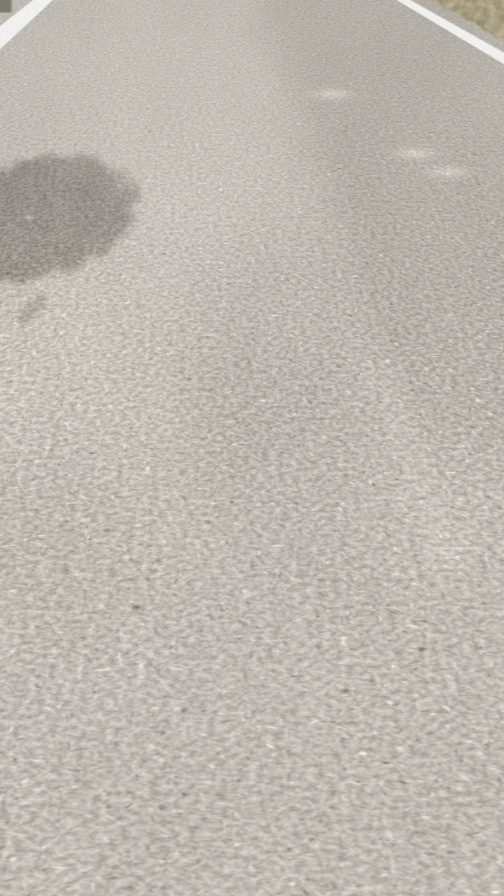
Reproduce this texture procedurally as a Shadertoy shader.

```glsl
// Sunlit worn asphalt road in perspective, with a damp patch and white edge lines.

vec2 hashGradient(ivec2 cell) {
    uvec2 q = uvec2(cell) * uvec2(1597334673u, 3812015801u);
    uint h = (q.x ^ q.y) * 1597334673u;
    h = (h ^ (h >> 15)) * 2246822519u;
    h ^= h >> 13;
    float angle = float(h & 65535u) / 65536.0 * 6.28319;
    return vec2(cos(angle), sin(angle));
}

float gradientNoise(vec2 p) {
    ivec2 i = ivec2(floor(p));
    vec2 f = fract(p);
    vec2 u = f * f * f * (f * (f * 6.0 - 15.0) + 10.0);
    float a = dot(hashGradient(i), f);
    float b = dot(hashGradient(i + ivec2(1, 0)), f - vec2(1, 0));
    float c = dot(hashGradient(i + ivec2(0, 1)), f - vec2(0, 1));
    float d = dot(hashGradient(i + ivec2(1, 1)), f - vec2(1, 1));
    return mix(mix(a, b, u.x), mix(c, d, u.x), u.y);
}

float fbm(vec2 p) {
    float sum = 0.0, amplitude = 0.6;
    for (int i = 0; i < 4; i++) {
        sum += amplitude * gradientNoise(p);
        p = mat2(1.6, 1.2, -1.2, 1.6) * p + 7.3;
        amplitude *= 0.5;
    }
    return sum;
}

// Soft elliptical spot: 1 at the centre, falling smoothly outward.
float spot(vec2 p, vec2 centre, vec2 radius) {
    vec2 q = (p - centre) / radius;
    return exp(-dot(q, q));
}

float segmentDistance(vec2 p, vec2 a, vec2 b) {
    vec2 ab = b - a;
    return length(p - a - ab * clamp(dot(p - a, ab) / dot(ab, ab), 0.0, 1.0));
}

float above(float y, float edge) {
    return smoothstep(-0.0016, 0.0016, y - edge);
}

// Broad wear, dust and tyre tracks.
float roadTone(vec2 p) {
    float tone = 0.748 + 0.035 * fbm(p * vec2(9.0, 6.0));
    tone += 0.035 * spot(p, vec2(0.08, 0.60), vec2(0.16, 0.17));
    tone += 0.030 * spot(p, vec2(0.20, 0.82), vec2(0.12, 0.14));
    float border = 0.31 + (0.92 - p.y) * 0.36 + 0.03 * fbm(p * 14.0);
    tone -= 0.042 * smoothstep(-0.03, 0.04, p.x - border) * smoothstep(0.42, 0.68, p.y);
    float track = segmentDistance(p, vec2(0.425, 0.58), vec2(0.50, 0.38));
    tone += 0.025 * exp(-track * track * 1800.0);
    tone -= 0.025 * spot(p, vec2(0.30, 0.56), vec2(0.12, 0.14));
    return tone;
}

// Stone chips shrink with distance.
float stoneGrain(vec2 p) {
    float depth = 1.35 - p.y;
    vec2 q = vec2((p.x - 0.2) / depth, -1.75 * log(depth)) * 112.0;
    q += 0.5 * vec2(gradientNoise(q * 0.4), gradientNoise(q * 0.4 + 31.0));
    float coarse = gradientNoise(q);
    float fine = gradientNoise(q * 1.9 + 17.0);
    float grain = 0.14 * coarse + 0.09 * fine;
    grain += 0.12 * smoothstep(0.30, 0.60, gradientNoise(q * 0.8 + 53.0));
    grain -= 0.11 * smoothstep(0.30, 0.60, gradientNoise(q * 0.9 + 91.0));
    return grain * mix(1.0, 0.45, smoothstep(0.5, 1.0, p.y));
}

void mainImage(out vec4 fragColor, in vec2 fragCoord) {
    vec2 p = fragCoord / iResolution.y;
    float grain = stoneGrain(p);
    float tone = roadTone(p);

    // Damp patch with a ragged border, and a small stain below it
    vec2 q = p - vec2(0.04, 0.757);
    q.y -= 0.15 * q.x;
    float rim = length(q / vec2(0.115, 0.068)) + 0.28 * fbm(p * 28.0);
    float damp = 1.0 - smoothstep(0.86, 1.10, rim);
    tone -= damp * (0.165 + 0.06 * fbm(p * 35.0));
    float stain = segmentDistance(p, vec2(0.028, 0.645), vec2(0.045, 0.665));
    tone -= 0.10 * smoothstep(0.012, 0.002, stain + 0.008 * fbm(p * 70.0));

    // Pale scuffs and dark pebbles
    vec2 scuffs[3] = vec2[3](vec2(0.371, 0.895), vec2(0.462, 0.829), vec2(0.502, 0.808));
    vec2 pebbles[3] = vec2[3](vec2(0.152, 0.322), vec2(0.384, 0.229), vec2(0.470, 0.275));
    for (int i = 0; i < 3; i++) {
        tone += 0.10 * spot(p, scuffs[i], vec2(0.020, 0.006));
        tone -= 0.25 * spot(p, pebbles[i], vec2(0.0045, 0.003));
    }
    tone += 0.14 * spot(p, vec2(0.033, 0.757), vec2(0.005, 0.003));
    tone += grain;
    vec3 colour = vec3(tone, tone - 0.018, tone - 0.048);
    colour += vec3(0.006, -0.004, 0.0) * spot(p, vec2(0.05, 0.5), vec2(0.2));

    // Dry verge and the dark corner beyond the left line
    float verge = above(p.y, 1.0 - (p.x - 0.482) * 0.565 + 0.006 * fbm(p * 60.0));
    vec3 soil = mix(vec3(0.55, 0.53, 0.41), vec3(0.75, 0.70, 0.60), 0.5 + 1.3 * fbm(p * 90.0));
    colour = mix(colour, soil, verge);
    float corner = above(p.y, 0.986) * (1.0 - smoothstep(0.010, 0.016, p.x));
    colour = mix(colour, vec3(0.49, 0.48, 0.44), corner);

    // Painted edge lines
    float leftLine = above(p.y, 0.945 + 0.933 * p.x) * (1.0 - above(p.y, 0.971 + 0.786 * p.x));
    float rightLine = above(p.y, 1.0 - (p.x - 0.4427) * 0.598)
                    * (1.0 - above(p.y, 1.0 - (p.x - 0.458) * 0.562));
    colour = mix(colour, vec3(0.94, 0.94, 0.93) + 0.3 * grain, max(leftLine, rightLine));

    fragColor = vec4(clamp(colour, 0.0, 1.0), 1.0);
}
```
